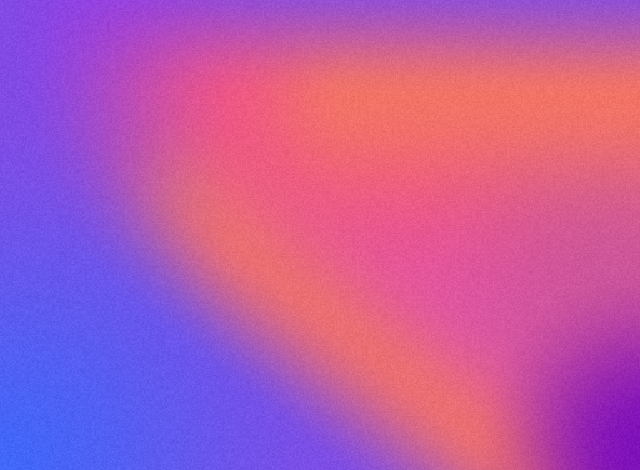
Give the GLSL for this background, as a Shadertoy shader.

```glsl
// Soft blue-to-coral gradient: a glowing diagonal band, a warm top and a violet corner, with fine grain.

#define BAND_CENTRE vec2(0.674, 0.344)
#define BAND_NORMAL vec2(0.62, 0.78)
#define BAND_WIDTH 0.12
#define GLOW_START vec2(0.76, 0.80)
#define GLOW_END vec2(1.45, 0.79)
#define GLOW_RADIUS 0.20
#define CORNER vec2(1.40, 0.03)
#define GRAIN_CELLS 376.0
#define GRAIN_AMOUNT 0.05

const vec3 BLUE   = vec3(0.24, 0.41, 0.98);
const vec3 INDIGO = vec3(0.50, 0.30, 0.90);
const vec3 PURPLE = vec3(0.60, 0.22, 0.90);
const vec3 PINK   = vec3(0.93, 0.32, 0.54);
const vec3 ORCHID = vec3(0.88, 0.33, 0.66);
const vec3 ROSE   = vec3(0.80, 0.33, 0.61);
const vec3 CORAL  = vec3(0.92, 0.43, 0.45);
const vec3 ORANGE = vec3(0.95, 0.45, 0.40);
const vec3 VIOLET = vec3(0.50, 0.07, 0.73);

float hash(vec2 cell) {
    vec3 h = fract(vec3(cell.xyx) * 0.1031);
    h += dot(h, h.yzx + 33.33);
    return fract((h.x + h.y) * h.z);
}

// Bell-shaped falloff: 1 at zero distance, fading past the radius.
float bell(float dist, float radius) {
    float t = dist / radius;
    return exp(-t * t);
}

float segmentDistance(vec2 p, vec2 a, vec2 b) {
    vec2 ab = b - a;
    float t = clamp(dot(p - a, ab) / dot(ab, ab), 0.0, 1.0);
    return length(p - a - ab * t);
}

// Cool field: blue at the lower left, purple near the top left.
vec3 coolField(vec2 p) {
    vec3 colour = mix(BLUE, INDIGO, smoothstep(-0.1, 0.8, length(p)));
    return mix(colour, PURPLE, 0.6 * bell(length(p - vec2(0.25, 0.95)), 0.2));
}

// Warm field: pink core, coral along the band, orange glow across the top.
vec3 warmField(vec2 p, float across, float along) {
    vec3 colour = mix(ORCHID, PINK, smoothstep(0.25, 0.7, p.y));
    colour = mix(colour, ROSE, smoothstep(0.85, 1.3, p.x));

    float band = bell(max(across, 0.0), BAND_WIDTH);
    colour = mix(colour, CORAL, band * smoothstep(-0.6, -0.35, along));

    float glow = bell(segmentDistance(p, GLOW_START, GLOW_END), GLOW_RADIUS);
    return mix(colour, ORANGE, glow);
}

void mainImage(out vec4 fragColor, in vec2 fragCoord) {
    vec2 p = fragCoord / iResolution.y;

    // Position relative to the diagonal band
    vec2 offset = p - BAND_CENTRE;
    float across = dot(offset, BAND_NORMAL);
    float along = dot(offset, vec2(BAND_NORMAL.y, -BAND_NORMAL.x));

    // The warm field fades out at the diagonal, the left and the top
    float warmth = smoothstep(-0.25, 0.0, across)
                 * smoothstep(0.03, 0.52, p.x)
                 * smoothstep(-0.08, 0.21, 1.0 - p.y);
    vec3 colour = mix(coolField(p), warmField(p, across, along), warmth);

    // Violet corner
    float corner = 1.0 - smoothstep(0.05, 0.42, length(p - CORNER));
    colour = mix(colour, VIOLET, corner);

    // Film grain
    colour += GRAIN_AMOUNT * (hash(floor(p * GRAIN_CELLS)) - 0.5);
    fragColor = vec4(clamp(colour, 0.0, 1.0), 1.0);
}
```
